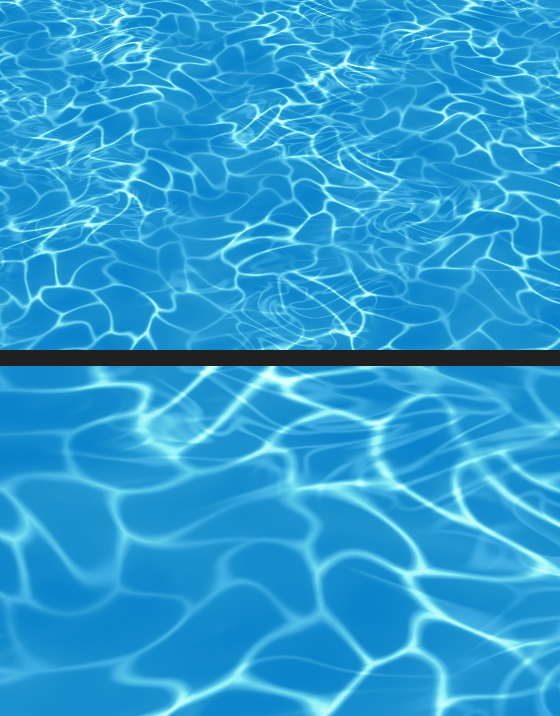
Top, the full canvas; bottom, a detail of the centre.
This texture is drawn by a WebGL 1 fragment shader. Its source:

```glsl
precision highp float;
uniform vec2 u_resolution;

// Water colours, from shade to glint
const vec3 DEEP = vec3(0.06, 0.53, 0.80);
const vec3 BLUE = vec3(0.12, 0.58, 0.81);
const vec3 AZURE = vec3(0.22, 0.66, 0.88);
const vec3 SKY = vec3(0.29, 0.73, 0.89);
const vec3 PALE = vec3(0.39, 0.82, 0.92);
const vec3 FOAM = vec3(0.57, 0.94, 0.97);
const vec3 GLINT = vec3(0.86, 1.00, 0.98);

// View of the water plane
const float HORIZON = 2.5;
const float FORESHORTEN = 3.4;
const float CELL_DENSITY = 19.0;

// Light contributions, in steps of the colour ramp
const float BASE_TONE = -0.35;
const float HAZE_TONE = 1.3;
const float HALO_TONE = 0.8;
const float LINE_TONE = 3.8;
const float NODE_TONE = 1.5;
const float FINE_TONE = 2.2;
const float STREAK_TONE = 1.5;

const float NEAR_WIDTH = 0.15;
const float FAR_WIDTH = 0.25;
const float JITTER = 0.88;
const mat2 TURN = mat2(0.80, 0.60, -0.60, 0.80);

vec2 hash2(vec2 p) {
  vec2 h = vec2(dot(p, vec2(127.1, 311.7)), dot(p, vec2(269.5, 183.3)));
  return fract(sin(h) * 43758.545);
}

// Layered sines, roughly -1 to 1
float waves(vec2 p) {
  float sum = 0.0;
  float amp = 0.5;
  for (int i = 0; i < 4; i++) {
    sum += amp * sin(p.x + 1.3 * sin(p.y + float(i)));
    p = TURN * p * 1.73 + 2.1;
    amp *= 0.58;
  }
  return sum;
}

// Bends straight cell borders into ripples
vec2 refract2(vec2 p, float strength) {
  float freq = 1.3;
  for (int i = 0; i < 4; i++) {
    p += strength / freq * sin(freq * p.yx + vec2(1.7, 4.1) * float(i + 1));
    p = TURN * p;
    freq *= 1.65;
  }
  return p;
}

// Cellular noise: x = gap to the nearest border, y = gap to the nearest corner
vec2 cells(vec2 p) {
  vec2 id = floor(p);
  vec3 nearest = vec3(9.0);
  for (int j = -1; j <= 1; j++) {
    for (int i = -1; i <= 1; i++) {
      vec2 cell = id + vec2(float(i), float(j));
      float d = length(cell + 0.5 + JITTER * (hash2(cell) - 0.5) - p);
      if (d < nearest.x) nearest = vec3(d, nearest.xy);
      else if (d < nearest.y) nearest = vec3(nearest.x, d, nearest.y);
      else nearest.z = min(nearest.z, d);
    }
  }
  return nearest.yz - nearest.x;
}

float ridge(float gap, float width) {
  return 1.0 - smoothstep(0.0, width, gap);
}

vec3 waterColour(float tone) {
  vec3 c = mix(DEEP, BLUE, clamp(tone, -0.7, 1.0));
  c = mix(c, AZURE, clamp(tone - 1.0, 0.0, 1.0));
  c = mix(c, SKY, clamp(tone - 2.0, 0.0, 1.0));
  c = mix(c, PALE, clamp(tone - 3.0, 0.0, 1.0));
  c = mix(c, FOAM, clamp(tone - 4.0, 0.0, 1.0));
  return mix(c, GLINT, clamp((tone - 5.2) * 0.5, 0.0, 1.0));
}

void main() {
  // Perspective projection onto the water
  vec2 uv = gl_FragCoord.xy / u_resolution.y;
  float middle = 0.5 * u_resolution.x / u_resolution.y;
  float depth = 1.0 / (HORIZON - uv.y);
  vec2 water = CELL_DENSITY * depth * vec2(uv.x - middle, FORESHORTEN);
  float width = mix(NEAR_WIDTH, FAR_WIDTH, uv.y);

  // Main caustic net, uneven in strength
  vec2 net = cells(refract2(water, 0.42));
  float strength = clamp(0.6 + 0.65 * waves(water * 1.1 + 7.0), 0.15, 1.0);
  float line = ridge(net.x, width) * strength;
  float halo = exp(-net.x / 0.2);
  float node = ridge(net.y, 0.3) * strength;

  // Fine net and curled surface streaks in patches
  vec2 fine = cells(refract2(water * vec2(1.3, 1.7) + 31.0, 0.75));
  float patches = smoothstep(-0.15, 0.65, waves(water * 0.75 + 19.0));
  float fineLine = ridge(fine.x, width * 1.5) * patches;
  float contour = abs(waves(refract2(water * vec2(1.0, 1.8), 0.5) + 3.0));
  float streak = ridge(contour, 0.2) * smoothstep(0.0, 0.7, waves(water * 0.9 - 11.0));

  // Soft light inside the cells
  float haze = 0.5 + 0.6 * waves(refract2(water * vec2(1.0, 1.3) + 5.0, 0.4) * 1.2);

  float tone = BASE_TONE + HAZE_TONE * haze + HALO_TONE * halo;
  tone += LINE_TONE * line + NODE_TONE * node;
  tone += FINE_TONE * fineLine + STREAK_TONE * streak;
  gl_FragColor = vec4(waterColour(tone), 1.0);
}
```
